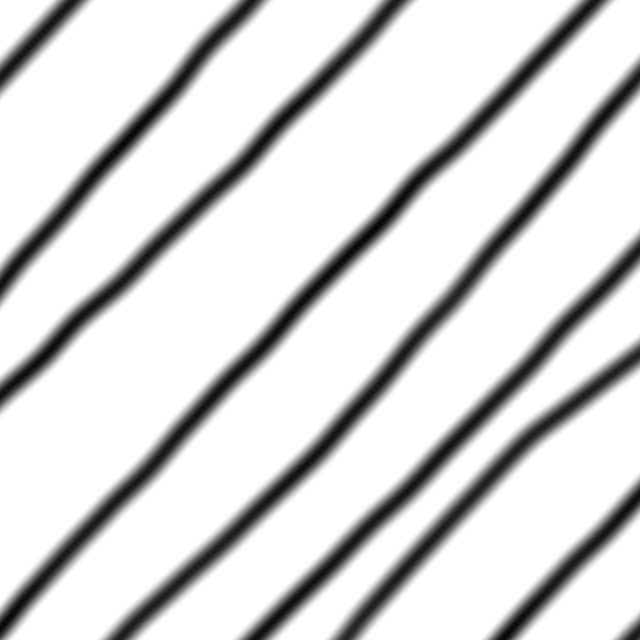
A WebGL 2 fragment shader for this pattern:

```glsl
#version 300 es
precision highp float;

uniform vec2 u_resolution;
out vec4 fragColor;

const int STROKES = 9;

// Per stroke: offset across the diagonal, tilt, bend, position of the bend
const vec4 strokes[STROKES] = vec4[STROKES](
    vec4(0.117, -0.028, 0.0, 0.0),
    vec4(0.415, -0.065, 0.005, 0.0),
    vec4(0.637, 0.004, -0.025, 0.0),
    vec4(0.942, -0.022, 0.012, 0.1),
    vec4(1.210, -0.022, -0.063, -0.19),
    vec4(1.401, -0.004, -0.01, -0.1),
    vec4(1.506, 0.046, 0.096, 0.143),
    vec4(1.779, -0.03, 0.0, 0.0),
    vec4(1.987, 0.0, 0.0, 0.0)
);

float hash(float n) {
    return fract(sin(n * 127.1) * 43758.5);
}

float noise(float x) {
    float cell = floor(x);
    return mix(hash(cell), hash(cell + 1.0), smoothstep(0.0, 1.0, x - cell));
}

void main() {
    vec2 uv = gl_FragCoord.xy / u_resolution;
    float across = uv.x + 1.0 - uv.y;
    float along = uv.x + uv.y - 1.0;

    float tone = 1.0;
    for (int i = 0; i < STROKES; i++) {
        vec4 stroke = strokes[i];
        float seed = float(i) * 19.0 + 40.0;

        // Path: a straight tilt, one soft bend and a slight hand wobble
        float fromBend = along - stroke.w;
        float softBend = sqrt(fromBend * fromBend + 0.002);
        float path = stroke.x + stroke.y * fromBend + stroke.z * softBend;
        path += 0.009 * (noise(along * 8.0 + seed) - 0.5);

        // Soft edged ink, paler on the strongly bent strokes
        float dist = abs(across - path) * 0.7071;
        float ink = 0.02 + 0.08 * noise(along * 4.0 + seed + 7.0) + 0.6 * abs(stroke.z);
        tone = min(tone, mix(ink, 1.0, smoothstep(0.0, 0.028, dist)));
    }

    fragColor = vec4(vec3(tone), 1.0);
}
```
